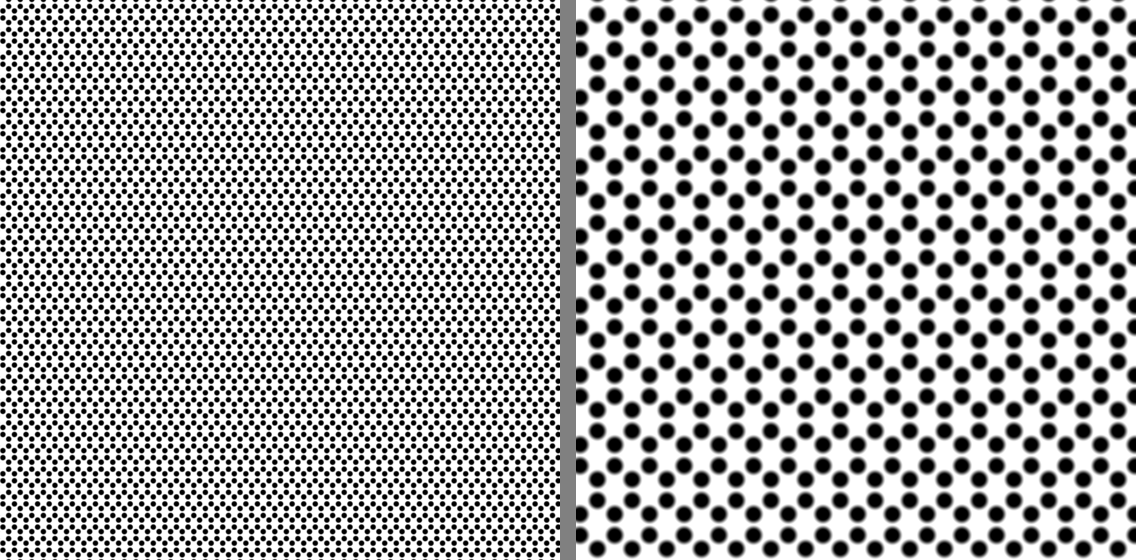
Left, the full canvas; right, a detail of the centre.
A Shadertoy shader for this pattern:

```glsl
// Black dots in a fine honeycomb: staggered rows of vertical dot pairs on white.
#define COLUMNS 48.4
#define ORIGIN vec2(0.25, 1.25)
#define HALF_GAP 0.303
#define RADIUS 0.23
#define SOFTNESS 0.0017
#define INK vec3(0.0)
#define PAPER vec3(1.0)

// Signed distance to the dot pairs of one band, shifted half a column on odd bands
float bandDistance(vec2 p, float band) {
    vec2 q = p - vec2(0.5 * mod(band, 2.0), band);
    q.x = fract(q.x + 0.5) - 0.5;
    q.y = abs(q.y) - HALF_GAP;
    return length(q) - RADIUS;
}

// Nearest dot over the current band and its neighbours
float dotDistance(vec2 p) {
    float band = floor(p.y + 0.5);
    float d = 1.0;
    for (int i = -1; i <= 1; i++) {
        d = min(d, bandDistance(p, band + float(i)));
    }
    return d;
}

void mainImage(out vec4 fragColor, in vec2 fragCoord) {
    // Column units, measured down from the top left
    vec2 uv = fragCoord / iResolution.y;
    vec2 p = vec2(uv.x, 1.0 - uv.y) * COLUMNS - ORIGIN;

    // Soft ink edge, never narrower than a pixel
    float edge = COLUMNS * max(SOFTNESS, 0.75 / iResolution.y);
    float ink = 1.0 - smoothstep(-edge, edge, dotDistance(p));
    fragColor = vec4(mix(PAPER, INK, ink), 1.0);
}
```
